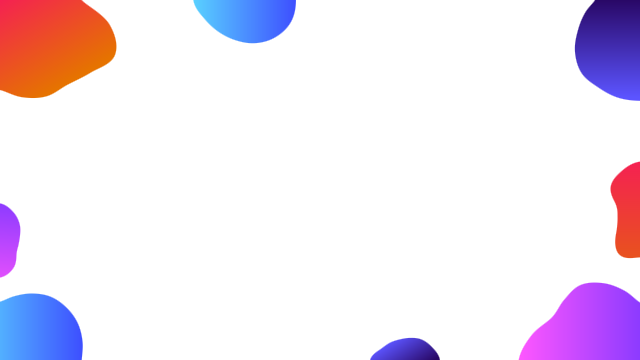
Reproduce this background procedurally as a Shadertoy shader.

```glsl
const float WIDTH = 16.0 / 9.0;          // canvas width in canvas heights
const float CORNER = radians(45.0);      // half fan of a blob in a corner
const float EDGE = radians(90.0);        // half fan of a blob on an edge

const vec3 PAPER   = vec3(1.0);
const vec3 CRIMSON = vec3(0.96, 0.13, 0.32);
const vec3 ORANGE  = vec3(0.90, 0.45, 0.00);
const vec3 EMBER   = vec3(0.91, 0.32, 0.12);
const vec3 SKY     = vec3(0.35, 0.82, 1.00);
const vec3 COBALT  = vec3(0.24, 0.31, 1.00);
const vec3 NAVY    = vec3(0.16, 0.03, 0.40);
const vec3 INDIGO  = vec3(0.36, 0.33, 1.00);
const vec3 PINK    = vec3(1.00, 0.34, 1.00);
const vec3 ORCHID  = vec3(0.88, 0.31, 0.99);
const vec3 VIOLET  = vec3(0.55, 0.23, 1.00);

// Linear colour ramp along the line from a to b
vec3 ramp(vec2 p, vec2 a, vec2 b, vec3 colorA, vec3 colorB) {
    vec2 line = b - a;
    return mix(colorA, colorB, clamp(dot(p - a, line) / dot(line, line), 0.0, 1.0));
}

float spoke(vec4 first, vec4 last, int i) {
    i = clamp(i, 0, 7);
    return i < 4 ? first[i] : last[i - 4];
}

// Cubic interpolation between eight evenly spaced radii, t in 0..7
float outline(vec4 first, vec4 last, float t) {
    int i = min(int(t), 6);
    float f = t - float(i);
    float a = spoke(first, last, i - 1);
    float b = spoke(first, last, i);
    float c = spoke(first, last, i + 1);
    float d = spoke(first, last, i + 2);
    return b + 0.5 * f * (c - a + f * (2.0 * a - 5.0 * b + 4.0 * c - d
             + f * (3.0 * (b - c) + d - a)));
}

// Coverage of a blob that fans counterclockwise around its inward axis
float blob(vec2 p, vec2 anchor, vec2 axis, float halfFan, vec4 first, vec4 last) {
    vec2 q = p - anchor;
    float angle = atan(axis.x * q.y - axis.y * q.x, dot(axis, q));
    float t = clamp(3.5 + 3.5 * angle / halfFan, 0.0, 7.0);
    float dist = length(q) - outline(first, last, t);
    return clamp(0.5 - dist / max(fwidth(dist), 1e-5), 0.0, 1.0);
}

void mainImage(out vec4 fragColor, in vec2 fragCoord) {
    vec2 p = fragCoord / iResolution.y;
    vec3 color = PAPER;
    float shape;

    // Top row: orange, blue, navy
    shape = blob(p, vec2(0.0, 1.0), vec2(1.0, -1.0), CORNER,
                 vec4(0.250, 0.277, 0.297, 0.301), vec4(0.323, 0.354, 0.313, 0.227));
    color = mix(color, ramp(p, vec2(0.0, 1.0), vec2(0.145, 0.748), CRIMSON, ORANGE), shape);

    shape = blob(p, vec2(0.681, 1.0), vec2(0.0, -1.0), EDGE,
                 vec4(0.144, 0.124, 0.115, 0.115), vec4(0.123, 0.133, 0.141, 0.141));
    color = mix(color, ramp(p, vec2(0.537, 1.0), vec2(0.822, 1.0), SKY, COBALT), shape);

    shape = blob(p, vec2(WIDTH, 1.0), vec2(-1.0), CORNER,
                 vec4(0.125, 0.156, 0.191, 0.231), vec4(0.260, 0.269, 0.278, 0.280));
    color = mix(color, ramp(p, vec2(1.7, 1.0), vec2(1.7, 0.73), NAVY, INDIGO), shape);

    // Sides: red on the right, purple on the left
    shape = blob(p, vec2(WIDTH, 0.417), vec2(-1.0, 0.0), EDGE,
                 vec4(0.134, 0.119, 0.104, 0.069), vec4(0.064, 0.082, 0.136, 0.132));
    color = mix(color, ramp(p, vec2(1.7, 0.551), vec2(1.7, 0.285), CRIMSON, EMBER), shape);

    shape = blob(p, vec2(0.0, 0.333), vec2(1.0, 0.0), EDGE,
                 vec4(0.104, 0.086, 0.059, 0.053), vec4(0.057, 0.070, 0.086, 0.102));
    color = mix(color, ramp(p, vec2(0.03, 0.435), vec2(0.01, 0.229), VIOLET, ORCHID), shape);

    // Bottom row: blue, indigo, magenta
    shape = blob(p, vec2(0.0), vec2(1.0), CORNER,
                 vec4(0.227, 0.235, 0.239, 0.235), vec4(0.225, 0.205, 0.182, 0.162));
    color = mix(color, ramp(p, vec2(-0.08, 0.0), vec2(0.229, 0.0), SKY, COBALT), shape);

    shape = blob(p, vec2(1.125, 0.0), vec2(0.0, 1.0), EDGE,
                 vec4(0.097, 0.083, 0.073, 0.063), vec4(0.059, 0.063, 0.073, 0.097));
    color = mix(color, ramp(p, vec2(1.10, 0.062), vec2(1.16, -0.03), INDIGO, NAVY), shape);

    shape = blob(p, vec2(WIDTH, 0.0), vec2(-1.0, 1.0), CORNER,
                 vec4(0.160, 0.198, 0.237, 0.266), vec4(0.269, 0.272, 0.309, 0.337));
    color = mix(color, ramp(p, vec2(1.44, 0.0), vec2(WIDTH, 0.0), PINK, VIOLET), shape);

    fragColor = vec4(color, 1.0);
}
```
